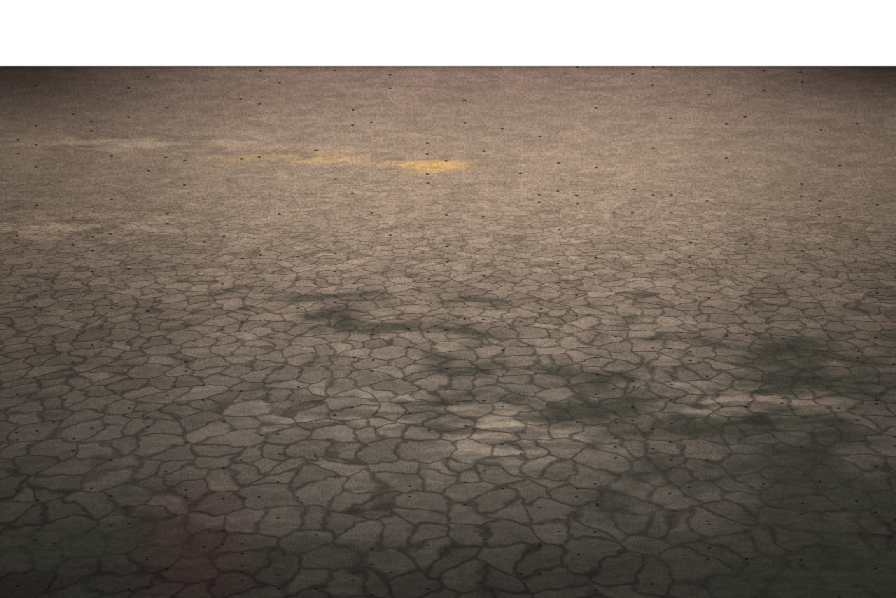
This texture is drawn by a Shadertoy shader. Its source:

```glsl
// A dry, cracked mud plain receding beneath a plain white band.
// Cellular noise on a perspective plane makes tiles and cracks, layered sines
// make damp patches, and soft ellipses place the light, stains and pale crust.

const float EDGE = 0.8895;     // top of the ground
const float HORIZON = 1.0;     // vanishing height of the plane
const float TILE_DENSITY = 13.0;

vec2 hash2(vec2 p) {
    vec3 q = fract(vec3(p.xyx) * vec3(0.1031, 0.1030, 0.0973));
    q += dot(q, q.yzx + 33.33);
    return fract((q.xx + q.yz) * q.zy);
}

// x: nearest distance, y: gap to the second nearest, z: cell value
vec3 cellular(vec2 p) {
    vec2 base = floor(p);
    float first = 9.0, second = 9.0, value = 0.0;
    for (int j = -1; j <= 1; j++)
    for (int i = -1; i <= 1; i++) {
        vec2 cell = base + vec2(i, j);
        vec2 seed = hash2(cell);
        float d = length(cell + seed - p);
        if (d < first) {
            second = first;
            first = d;
            value = seed.x;
        } else {
            second = min(second, d);
        }
    }
    return vec3(first, second - first, value);
}

float waves(vec2 p) {
    float sum = 0.0, amp = 0.5;
    for (int i = 0; i < 5; i++) {
        p = mat2(0.8, -0.6, 0.6, 0.8) * p * 1.7 + 1.3;
        sum += amp * sin(p.x + 1.6 * sin(p.y));
        amp *= 0.62;
    }
    return sum;
}

float glow(vec2 uv, vec2 centre, vec2 radius) {
    vec2 q = (uv - centre) / radius;
    return exp(-dot(q, q));
}

// Light on the plain from the near edge to the far edge
vec3 groundTone(float y) {
    vec3 c = mix(vec3(0.21, 0.20, 0.18), vec3(0.45, 0.41, 0.37), smoothstep(-0.03, 0.30, y));
    c = mix(c, vec3(0.56, 0.49, 0.43), smoothstep(0.28, 0.52, y));
    c = mix(c, vec3(0.66, 0.57, 0.49), smoothstep(0.48, 0.68, y));
    return mix(c, vec3(0.55, 0.46, 0.41), smoothstep(0.72, EDGE, y));
}

float vignette(vec2 uv) {
    float side = smoothstep(0.10, 0.58, abs(uv.x - 0.53));
    float corners = glow(uv, vec2(0.0, 0.89), vec2(0.16, 0.07))
                  + glow(uv, vec2(1.0, 0.89), vec2(0.14, 0.05));
    return (1.0 - 0.36 * side) * (1.0 - 0.4 * corners);
}

// Where damp mud gathers
float dampness(vec2 uv) {
    return 0.7 * glow(uv, vec2(0.93, 0.38), vec2(0.16, 0.09))
         + 0.6 * glow(uv, vec2(0.58, 0.33), vec2(0.15, 0.06))
         + 0.6 * glow(uv, vec2(0.82, 0.23), vec2(0.18, 0.08))
         + 0.4 * glow(uv, vec2(0.40, 0.47), vec2(0.20, 0.06))
         + 0.9 * glow(uv, vec2(1.00, 0.06), vec2(0.28, 0.13))
         + 0.6 * glow(uv, vec2(0.08, 0.05), vec2(0.25, 0.14));
}

// Where pale dry crust shows
float dryness(vec2 uv) {
    return glow(uv, vec2(0.57, 0.265), vec2(0.07, 0.04))
         + 0.8 * glow(uv, vec2(0.45, 0.31), vec2(0.12, 0.035))
         + 0.9 * glow(uv, vec2(0.85, 0.33), vec2(0.10, 0.04))
         + 0.9 * glow(uv, vec2(0.07, 0.62), vec2(0.11, 0.018))
         + 0.7 * glow(uv, vec2(0.68, 0.57), vec2(0.05, 0.012))
         + 0.7 * glow(uv, vec2(0.16, 0.76), vec2(0.15, 0.012));
}

vec3 ground(vec2 uv, float aspect) {
    float depth = HORIZON - uv.y;
    vec2 plane = vec2((uv.x - 0.5) * aspect, 1.7) / depth * TILE_DENSITY;
    float near = smoothstep(0.18, 0.55, depth);
    vec3 col = groundTone(uv.y) * vignette(uv);

    // Tiles, cracks and damp patches
    vec3 tile = cellular(plane + 0.25 * vec2(waves(plane), waves(plane + 7.0)));
    float crack = 1.0 - smoothstep(0.02, 0.20, tile.y);
    col *= 1.0 + near * (0.20 * (tile.z - 0.5) - 0.26 * crack);
    float patchy = waves(plane * vec2(0.45, 0.65));
    float damp = smoothstep(0.25, 1.0, dampness(uv) + 0.45 * patchy + 0.15 * tile.z);
    col = mix(col, vec3(0.19, 0.195, 0.165), 0.72 * near * damp);

    // Pale crust, golden light and reddish stains
    float streak = waves(uv * vec2(22.0, 110.0));
    float crust = dryness(uv) * smoothstep(-0.6, 0.6, streak);
    col += vec3(0.15, 0.125, 0.10) * crust * (1.0 - 0.5 * crack * near);
    float gold = glow(uv, vec2(0.482, 0.722), vec2(0.045, 0.011))
               + 0.5 * glow(uv, vec2(0.33, 0.735), vec2(0.08, 0.010));
    col += vec3(0.22, 0.12, -0.06) * gold * smoothstep(-0.9, 0.5, streak);
    col += vec3(0.035, -0.01, 0.0) * glow(uv, vec2(0.22, 0.08), vec2(0.06, 0.10));

    // Distant dashes, pebbles and grain
    vec3 dash = cellular(uv * vec2(75.0, 190.0));
    col *= 1.0 + 0.10 * (dash.z - 0.5) + 0.04 * streak;
    vec3 pebble = cellular(uv * vec2(48.0, 64.0));
    col *= 1.0 - 0.45 * step(0.88, pebble.z) * (1.0 - smoothstep(0.05, 0.13, pebble.x));
    float grain = hash2(floor(uv * vec2(512.0, 342.0))).y - 0.5;
    return col * (1.0 + 0.13 * grain);
}

void mainImage(out vec4 fragColor, in vec2 fragCoord) {
    vec2 uv = fragCoord / iResolution.xy;
    float pixel = 1.0 / iResolution.y;
    vec3 col = ground(uv, iResolution.x / iResolution.y);
    col *= 1.0 - 0.35 * exp(-max(EDGE - uv.y, 0.0) / 0.004);
    col = mix(col, vec3(1.0), smoothstep(EDGE - pixel, EDGE + pixel, uv.y));
    fragColor = vec4(clamp(col, 0.0, 1.0), 1.0);
}
```
